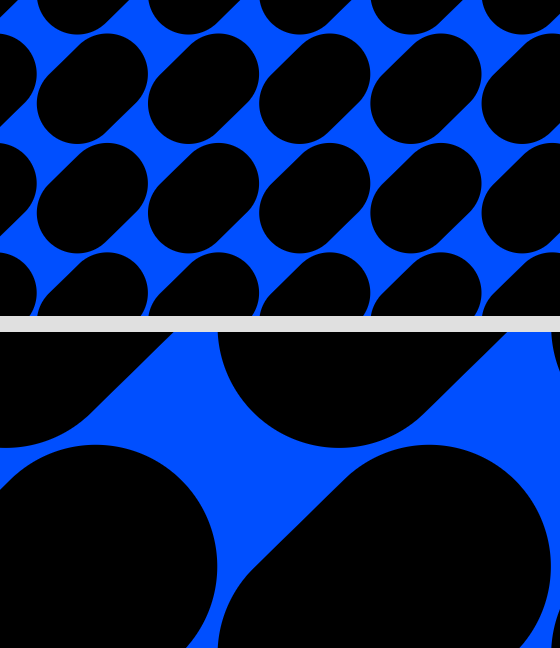
Top: the whole. Bottom: its middle third, enlarged.
This pattern is drawn by a Shadertoy shader. Its source:

```glsl
// Flat grid of slanted black capsules on a bright blue ground.

// Lengths are fractions of the canvas height.
const vec2 PERIOD = vec2(0.3519, 0.3463);      // spacing of the repeats
const vec2 CENTER = vec2(0.2922, 0.3729);      // middle of one capsule
const vec2 HALF_AXIS = vec2(0.0475, 0.0465);   // middle to end-cap centre
const float RADIUS = 0.1283;
const vec3 GROUND_COLOR = vec3(0.0, 0.31, 1.0);
const vec3 CAPSULE_COLOR = vec3(0.0);

// Signed distance to a capsule running from -halfAxis to +halfAxis.
float capsuleDistance(vec2 p, vec2 halfAxis, float radius) {
    float along = clamp(dot(p, halfAxis) / dot(halfAxis, halfAxis), -1.0, 1.0);
    return length(p - halfAxis * along) - radius;
}

// Nearest capsule, with neighbours included because tips cross the cell edges.
float gridDistance(vec2 p) {
    vec2 cell = (fract((p - CENTER) / PERIOD + 0.5) - 0.5) * PERIOD;
    float nearest = 1e3;
    for (int y = -1; y <= 1; y++) {
        for (int x = -1; x <= 1; x++) {
            vec2 offset = vec2(x, y) * PERIOD;
            nearest = min(nearest, capsuleDistance(cell - offset, HALF_AXIS, RADIUS));
        }
    }
    return nearest;
}

void mainImage(out vec4 fragColor, in vec2 fragCoord) {
    vec2 p = fragCoord / iResolution.y;
    float pixel = 1.0 / iResolution.y;

    // One-pixel linear edge coverage.
    float coverage = clamp(0.5 - gridDistance(p) / pixel, 0.0, 1.0);
    fragColor = vec4(mix(GROUND_COLOR, CAPSULE_COLOR, coverage), 1.0);
}
```
